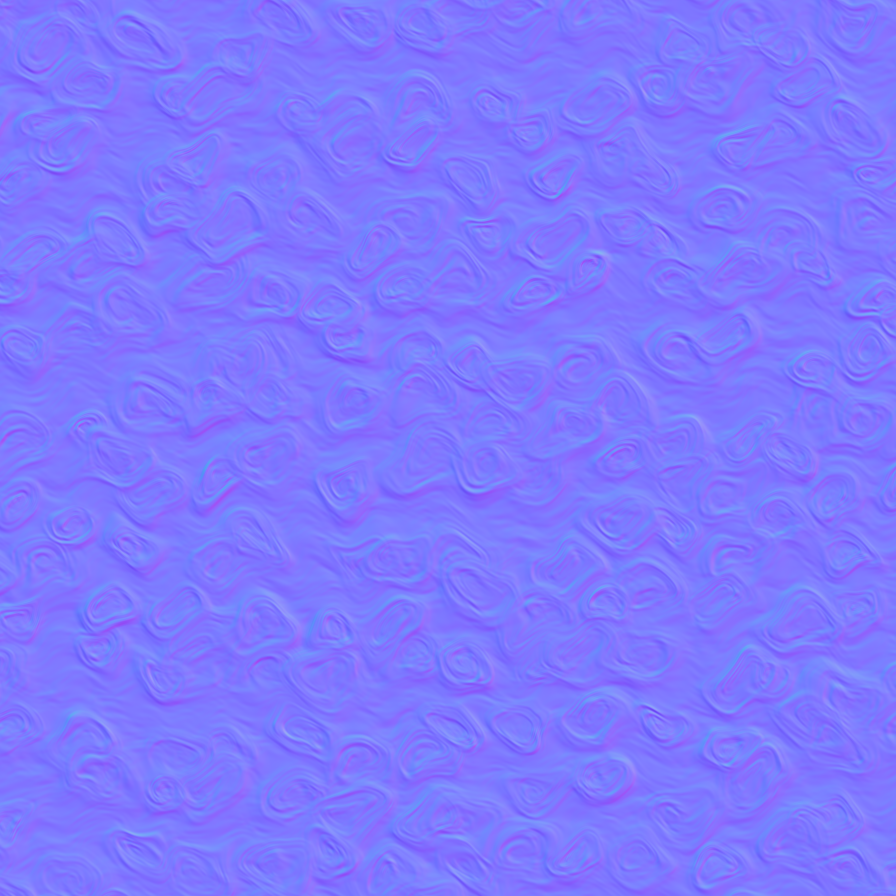
Write a WebGL 1 fragment shader that draws this texture map.

```glsl
precision highp float;
uniform vec2 u_resolution;

vec2 hash2(vec2 p) {
  return fract(sin(vec2(dot(p, vec2(127.1, 311.7)), dot(p, vec2(269.5, 183.3)))) * 43758.55);
}

float noise(vec2 p) {
  vec2 i = floor(p), f = fract(p);
  f = f * f * (3.0 - 2.0 * f);
  return mix(mix(hash2(i).x, hash2(i + vec2(1.0, 0.0)).x, f.x),
             mix(hash2(i + vec2(0.0, 1.0)).x, hash2(i + 1.0).x, f.x), f.y);
}

// Hair strands that run around a curl, seamless in angle
float strands(float r, vec2 dir, float seed) {
  float coarse = noise(vec2(r * 7.0 + dir.x * 1.3, dir.y * 1.3 + seed));
  float fine = noise(vec2(r * 16.0 - dir.y * 2.2, dir.x * 2.2 + seed + 31.0));
  return (coarse - 0.5 + 0.4 * (fine - 0.5)) * smoothstep(0.0, 0.35, r);
}

// One curl: a raised disc with an off-centre hollow
float curl(vec2 q, vec2 rnd) {
  float r = length(q);
  if (r > 1.0) return 0.0;
  float twist = (rnd.x < 0.5 ? -1.6 : 1.6) * r;
  vec2 dir = mat2(cos(twist), sin(twist), -sin(twist), cos(twist)) * q / max(r, 0.001);
  float phase = 6.2832 * rnd.y;
  vec2 hollow = q - 0.28 * vec2(cos(phase), sin(phase));
  float lift = 0.45 + 0.3 * rnd.x - 0.4 * exp(-7.0 * dot(hollow, hollow));
  return smoothstep(1.0, 0.55, r) * (lift + 0.42 * strands(r, dir, rnd.y * 90.0));
}

// Fleece height, with the curls merged by a soft maximum
float height(vec2 p) {
  p += 0.1 * sin(p.yx * 2.3 + vec2(0.0, 1.7)) + 0.06 * sin(p.yx * 5.9 + p * 1.3);
  p += 0.16 * vec2(noise(p * 2.7), noise(p * 2.7 + 40.0));
  vec2 cell = floor(p);
  float sum = exp(1.8 * noise(p * vec2(1.8, 5.0)) + 0.7 * noise(p * vec2(5.0, 13.0)));
  for (int j = -1; j <= 1; j++) {
    for (int i = -1; i <= 1; i++) {
      vec2 id = cell + vec2(float(i), float(j));
      vec2 rnd = hash2(id), shape = hash2(id + 57.0);
      vec2 d = p - id - 0.5 - 0.8 * (rnd - 0.5);
      vec2 q = d * vec2(0.9, 1.12) / mix(0.48, 0.85, shape.x);
      sum += exp(6.0 * curl(q, shape.yx)) - 1.0;
    }
  }
  float fuzz = noise(p * vec2(8.0, 15.0) + 3.0 * sin(p.yx * 1.9));
  return log(max(sum, 0.1)) / 6.0 + 0.05 * fuzz;
}

void main() {
  vec2 p = gl_FragCoord.xy / u_resolution * 14.0;
  float e = 0.022;

  // Central differences give the surface slope
  vec2 slope = vec2(height(p + vec2(e, 0.0)) - height(p - vec2(e, 0.0)),
                    height(p + vec2(0.0, e)) - height(p - vec2(0.0, e))) / (2.0 * e);
  slope *= vec2(0.04, 0.055);
  slope.x -= 0.15 * slope.y;

  // Normal encoded as colour, leaning slightly downwards
  vec3 normal = normalize(vec3(-slope, 1.0));
  gl_FragColor = vec4(normal * 0.5 + vec3(0.498, 0.476, 0.5), 1.0);
}
```
